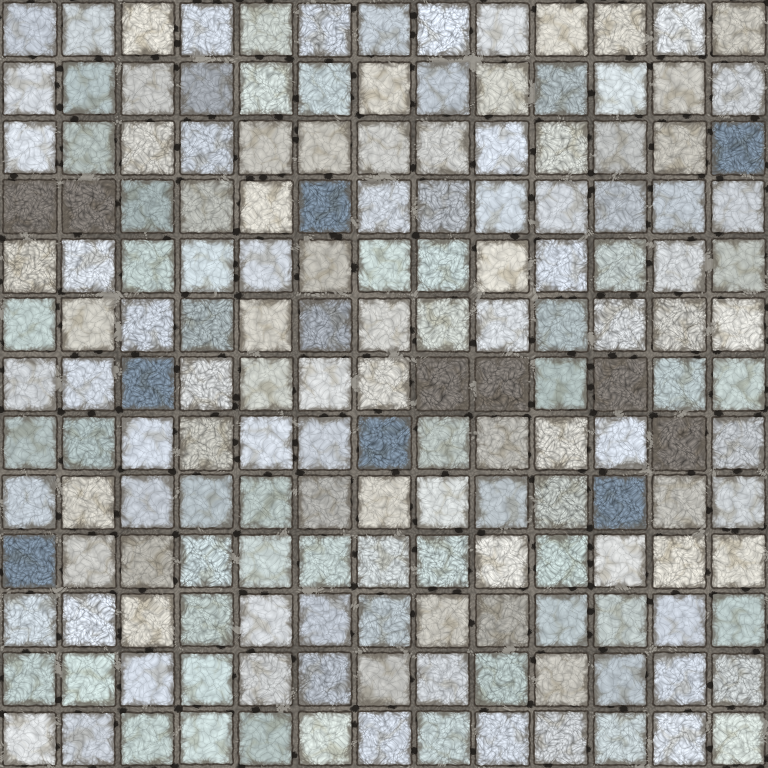
Reproduce this texture procedurally as a Shadertoy shader.

```glsl
// Square glazed mosaic, 13 by 13, set in weathered brown-grey grout.
// Each tile hashes its own tint, darkness and roughness; layered cellular noise
// supplies the clouds, crackle and speckle, and a box distance shapes the edges.

const float TILES = 13.0;         // repeats across and down
const float HALF_SIZE = 0.438;    // half width of a glazed face, in tile pitches
const float CORNER = 0.025;       // corner radius
const float RIM = 0.030;          // dark joint between face and grout
const float JITTER = 0.020;       // uneven placement of the tiles
const float DARK_SHARE = 0.07;    // share of charcoal and slate tiles
const float DULL_SHARE = 0.20;    // share up to which tiles are dulled

const vec3 WARM = vec3(0.80, 0.79, 0.755);
const vec3 COOL = vec3(0.79, 0.82, 0.86);
const vec3 TEAL = vec3(0.73, 0.795, 0.79);
const vec3 CHARCOAL = vec3(0.46, 0.44, 0.42);
const vec3 SLATE = vec3(0.45, 0.51, 0.57);
const vec3 PATINA = vec3(0.40, 0.375, 0.34);
const vec3 RIM_COLOR = vec3(0.27, 0.245, 0.22);
const vec3 GROUT = vec3(0.46, 0.44, 0.41);
const vec3 CHIP = vec3(0.66, 0.65, 0.62);
const vec3 CRACK = vec3(0.10, 0.09, 0.08);

vec2 hash2(vec2 p) {
    vec3 q = fract(p.xyx * vec3(0.1031, 0.1030, 0.0973));
    q += dot(q, q.yzx + 33.33);
    return fract((q.xx + q.yz) * q.zy);
}

// Distances to the nearest and second nearest scattered point
vec2 cells(vec2 p) {
    vec2 base = floor(p), f = fract(p), near = vec2(4.0);
    for (int y = -1; y <= 1; y++) {
        for (int x = -1; x <= 1; x++) {
            vec2 o = vec2(x, y);
            float d = length(o + hash2(base + o) - f);
            near = d < near.x ? vec2(d, near.x) : vec2(near.x, min(near.y, d));
        }
    }
    return near;
}

float roundedBox(vec2 p, float halfSize, float radius) {
    vec2 q = abs(p) - halfSize + radius;
    return length(max(q, 0.0)) + min(max(q.x, q.y), 0.0) - radius;
}

// Tint of one tile in rgb, its roughness in a
vec4 tileGlaze(vec2 id) {
    vec2 kind = hash2(id + 17.0), shade = hash2(id + 71.0), grain = hash2(id + 143.0);
    vec3 tint = mix(WARM, COOL, smoothstep(0.15, 0.85, shade.x));
    tint = mix(tint, TEAL, 0.9 * smoothstep(0.55, 1.0, shade.y));
    tint *= mix(0.89, 1.07, kind.y);
    float rough = mix(0.10, 0.48, grain.x * grain.x);
    if (kind.x < DARK_SHARE) {
        tint = mix(CHARCOAL, SLATE, step(0.62, shade.x));
        rough = 0.55;
    } else if (kind.x < DULL_SHARE) {
        tint *= 0.84;
        rough += 0.12;
    }
    return vec4(tint, rough);
}

void mainImage(out vec4 fragColor, in vec2 fragCoord) {
    vec2 p = fragCoord / iResolution.xy * TILES;
    float aa = max(0.012, 0.7 * TILES / iResolution.y);
    vec2 id = floor(p);

    // Noise layers, bent by sines so that the cells look organic
    vec2 q = p + 0.035 * sin(p.yx * 13.0 + 2.0 * sin(p * 7.0));
    float cloud = cells(q * 3.7).x - 0.45;
    vec2 flake = cells(q * 8.3 + 31.0);
    float speck = cells(q * 18.0 + 57.0).x - 0.45;
    float crackle = 1.0 - smoothstep(0.0, 0.22, flake.y - flake.x);

    // Slightly displaced tile with a ragged outline
    vec2 local = p - id - 0.5 - JITTER * (hash2(id + 5.0) - 0.5);
    float halfSize = HALF_SIZE + 0.012 * (hash2(id + 211.0).x - 0.5);
    float d = roundedBox(local, halfSize, CORNER) + 0.022 * (flake.x - 0.45);

    // Glazed face: mottled tint with a stained border
    vec4 glaze = tileGlaze(id);
    float mottle = -0.12 * cloud - 0.15 * (flake.x - 0.45);
    mottle -= glaze.a * (0.85 * speck + 0.20 * crackle) + 0.035 * crackle;
    vec3 face = glaze.rgb * (1.0 + mottle);
    face = mix(face, face * vec3(0.94, 0.92, 0.88), smoothstep(0.0, 0.35, cloud));
    float stain = smoothstep(-0.15, 0.01, d + 0.12 * cloud + 0.06 * speck);
    face = mix(face, PATINA, 0.68 * stain * stain);

    // Joint: dark rim around each tile and a paler grout line between
    float wear = 0.5 + 0.25 * sin(p.x * 2.3 + sin(p.y * 3.1))
                     + 0.25 * sin(p.y * 2.7 + sin(p.x * 1.9));
    vec3 grout = GROUT * (mix(0.80, 1.08, wear) - 0.30 * speck);
    vec3 joint = mix(RIM_COLOR * (1.0 - 0.4 * speck), grout,
                     smoothstep(RIM - aa, RIM + aa, d));

    // Occasional pale chips and open black cracks in the joints
    vec2 damage = cells(p * vec2(2.1, 2.6) + 89.0);
    float chips = smoothstep(0.72, 0.86, damage.x - 0.3 * speck);
    float cracks = 1.0 - smoothstep(0.10, 0.20, damage.x + 0.1 * speck);
    joint = mix(joint, CHIP, 0.7 * chips);
    joint = mix(joint, CRACK, 0.85 * cracks);

    vec3 color = mix(face, joint, smoothstep(-aa, aa, d));
    fragColor = vec4(clamp(color, 0.0, 1.0), 1.0);
}
```
